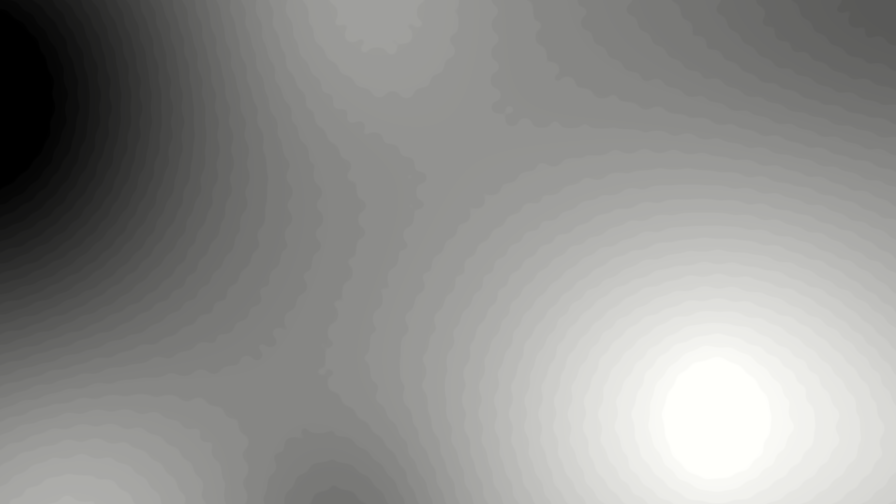
A Shadertoy shader for this background:

```glsl
// Soft monochrome backdrop: blurred dark and bright clouds with faint tonal bands.
#define BASE_TONE 0.53
#define BAND_COUNT 40.0
#define BAND_STRENGTH 0.8
#define RIPPLE_FREQ 190.0
#define RIPPLE_AMOUNT 0.003
#define TINT vec3(1.0, 1.0, 0.985)

// Elliptical Gaussian cloud, peaking at 1 in its center.
float cloud(vec2 p, vec2 center, vec2 radius) {
    vec2 d = (p - center) / radius;
    return exp(-dot(d, d));
}

// Sum of the light and shadow clouds.
float toneField(vec2 p) {
    float tone = BASE_TONE;

    // Shadows: left side, upper right corner, lower middle
    tone -= 0.61 * cloud(p, vec2(-0.04, 0.80), vec2(0.25, 0.49));
    tone -= 0.20 * cloud(p, vec2(1.05, 1.00), vec2(0.30, 0.30));
    tone -= 0.12 * cloud(p, vec2(0.39, -0.05), vec2(0.11, 0.20));

    // Lights: main glow, its core, right edge, upper middle, lower left
    tone += 0.46 * cloud(p, vec2(0.80, 0.17), vec2(0.26, 0.41));
    tone += 0.07 * cloud(p, vec2(0.795, 0.17), vec2(0.05, 0.14));
    tone += 0.09 * cloud(p, vec2(1.08, 0.08), vec2(0.15, 0.25));
    tone += 0.12 * cloud(p, vec2(0.39, 1.00), vec2(0.16, 0.28));
    tone += 0.20 * cloud(p, vec2(0.07, -0.05), vec2(0.17, 0.35));
    return tone;
}

// Rounds the tone to bands with antialiased borders.
float bandTone(float tone) {
    float level = tone * BAND_COUNT;
    float edge = clamp(fwidth(level), 0.02, 0.5);
    float stepUp = smoothstep(0.5 - edge, 0.5 + edge, fract(level));
    return (floor(level) + stepUp) / BAND_COUNT;
}

void mainImage(out vec4 fragColor, in vec2 fragCoord) {
    vec2 uv = fragCoord / iResolution.xy;
    float tone = toneField(uv);

    // Fine ripples make the band borders slightly ragged
    float ripple = sin(uv.x * RIPPLE_FREQ) * sin(uv.y * RIPPLE_FREQ * 0.6);
    float banded = bandTone(tone + RIPPLE_AMOUNT * ripple);
    tone = clamp(mix(tone, banded, BAND_STRENGTH), 0.0, 1.0);

    fragColor = vec4(tone * TINT, 1.0);
}
```
